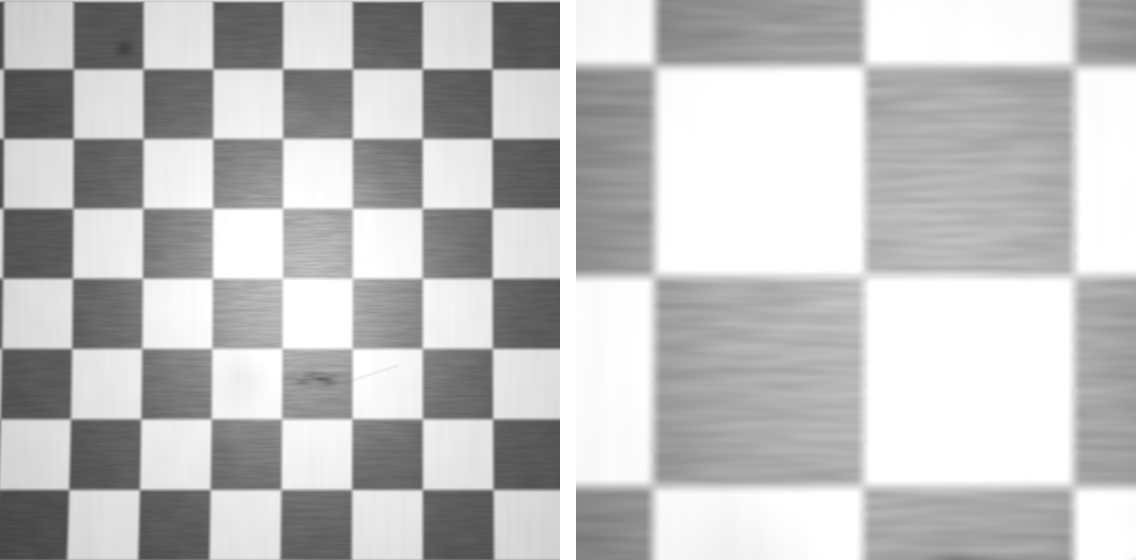
Left, the full canvas; right, a detail of the centre.
A WebGL 1 fragment shader for this pattern:

```glsl
precision highp float;

uniform vec2 u_resolution;

vec2 hashGradient(vec2 cell) {
  vec3 q = fract(cell.xyx * vec3(0.1031, 0.1030, 0.0973));
  q += dot(q, q.yzx + 33.33);
  float angle = 6.2832 * fract((q.x + q.y) * q.z);
  return vec2(cos(angle), sin(angle));
}

// Gradient noise, roughly -0.7 to 0.7
float gradientNoise(vec2 p) {
  vec2 i = floor(p);
  vec2 f = p - i;
  vec2 w = f * f * f * (f * (f * 6.0 - 15.0) + 10.0);
  float a = dot(hashGradient(i), f);
  float b = dot(hashGradient(i + vec2(1.0, 0.0)), f - vec2(1.0, 0.0));
  float c = dot(hashGradient(i + vec2(0.0, 1.0)), f - vec2(0.0, 1.0));
  float d = dot(hashGradient(i + 1.0), f - 1.0);
  return mix(mix(a, b, w.x), mix(c, d, w.x), w.y);
}

// Square wave with soft edges, changing sign at every integer
vec2 softSquareWave(vec2 p, float halfWidth) {
  vec2 s = clamp(sin(3.14159 * p) / (3.14159 * halfWidth), -1.0, 1.0);
  return s * (1.5 - 0.5 * s * s);
}

// Board coordinates in squares, with the slight lens bend
vec2 boardCoords(vec2 p) {
  float bend = p.y * p.y * p.y;
  float column = 4.0 + (p.x - 0.5055 + 0.0045 * bend) / (0.1246 + 0.0025 * bend);
  float row = p.y / 0.1237 - 0.095 * p.y * p.y;
  return vec2(column, row);
}

float smudge(vec2 p, vec2 center, vec2 radius) {
  vec2 d = (p - center) / radius;
  return exp(-dot(d, d));
}

float segmentDistance(vec2 p, vec2 a, vec2 b) {
  vec2 ab = b - a;
  return length(p - a - ab * clamp(dot(p - a, ab) / dot(ab, ab), 0.0, 1.0));
}

void main() {
  vec2 p = gl_FragCoord.xy / u_resolution;
  p.y = 1.0 - p.y;
  vec2 board = boardCoords(p);
  vec2 square = floor(board);

  // Checker with a thin pale strip along the top
  float pixel = 1.0 / min(u_resolution.x, u_resolution.y);
  vec2 wave = softSquareWave(board, max(0.042, 8.0 * pixel));
  float pale = 0.5 + 0.5 * wave.x * wave.y;
  pale = max(pale, 1.0 - smoothstep(0.0, 0.007, p.y));

  // Lamp glow near the middle, falling off to the corners
  vec2 fromLamp = (p - vec2(0.535, 0.51)) * vec2(1.0, 0.85);
  float d2 = dot(fromLamp, fromLamp);
  float glow = exp(-d2 / 0.07);
  float darkTone = 0.36 - 0.15 * d2 + 0.36 * glow;
  float paleTone = 0.94 - 0.32 * d2 + 0.09 * glow;

  // Wood grain: across on dark squares, upright and faint on pale ones
  vec2 shift = square * vec2(17.3, 9.1);
  float fibre = gradientNoise(p * vec2(14.0, 150.0) + shift)
              + 0.6 * gradientNoise(p * vec2(32.0, 260.0) + shift);
  float upright = gradientNoise(p * vec2(90.0, 6.0) + shift);
  float mottle = gradientNoise(p * 22.0 + shift);
  float squareTone = hashGradient(square + 5.0).x;
  darkTone += (0.025 + 0.05 * glow) * fibre + 0.02 * mottle + 0.01 * squareTone;
  paleTone += 0.014 * upright + 0.012 * mottle + 0.006 * squareTone;

  // Wear: a spot, a ragged stain, a dull patch and a hairline scratch
  darkTone -= 0.09 * smudge(p, vec2(0.222, 0.088), vec2(0.014, 0.013));
  float ragged = 1.0 + 1.2 * gradientNoise(p * vec2(40.0, 110.0));
  darkTone -= 0.15 * ragged * smudge(p, vec2(0.568, 0.677), vec2(0.048, 0.012));
  paleTone -= 0.05 * smudge(p, vec2(0.43, 0.68), vec2(0.045, 0.055));
  float scratch = segmentDistance(p, vec2(0.62, 0.682), vec2(0.71, 0.653));
  paleTone -= 0.06 * (1.0 - smoothstep(0.0, 0.003 + pixel, scratch));

  float tone = mix(darkTone, paleTone, pale);
  gl_FragColor = vec4(vec3(clamp(tone, 0.0, 1.0)), 1.0);
}
```
